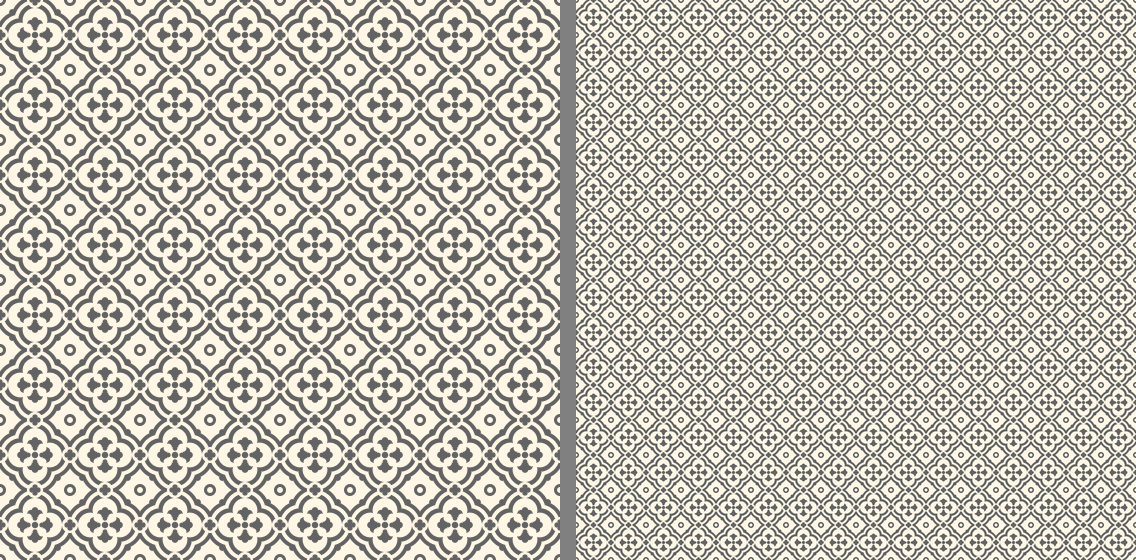
Left, the tile; right, the same tile 2 across and 2 down.
Reproduce this pattern procedurally as a Shadertoy shader.

```glsl
// Two-tone ornamental tiling, 8 x 8 cells: barbed quatrefoils with a fleur cross,
// bordered by straps, with small foils between them and ringed stars at the corners.
// Each cell is folded to one octant, then built from circle distances (96 units a cell).

float disc(vec2 p, vec2 centre, float radius) {
    return length(p - centre) - radius;
}

// Reflect all eight octants onto the one where 0 <= y <= x
vec2 foldOctant(vec2 p) {
    p = abs(p);
    return p.x < p.y ? p.yx : p;
}

float band(float d, float inner, float outer) {
    return max(inner - d, d - outer);
}

// Four hooked petals around a round centre
float fleurCross(vec2 p) {
    float stem = length(p - vec2(clamp(p.x, 9.3, 18.0), 0.0)) - 3.3;
    float hook = max(disc(p, vec2(15.5, 5.2), 5.3), -disc(p, vec2(10.5, 9.5), 5.2));
    float bulb = disc(p, vec2(19.8, 0.0), 4.6);
    return min(min(stem, hook), min(bulb, length(p) - 4.4));
}

// Small four-lobed rosette
float foil(vec2 p) {
    p = foldOctant(p);
    return min(disc(p, vec2(4.0, 0.0), 3.7), length(p) - 4.0);
}

float ornament(vec2 p) {
    p = foldOctant(p);
    vec2 foilCentre = vec2(48.0, 0.0);
    float lobe = min(length(p - vec2(20.0, 0.0)), length(p));

    // Quatrefoil border, then the star border beyond the pale strap
    float border = band(lobe, 17.0, 23.0);
    float starEdge = min(band(lobe, 28.2, 33.5), disc(p, vec2(31.0), 4.5));
    float dark = min(border, starEdge);

    // Pale disc where the straps cross
    dark = max(dark, -disc(p, foilCentre, 11.0));

    // Motifs inside the frames
    dark = min(dark, foil(p - foilCentre));
    dark = min(dark, band(length(p - vec2(48.0)), 4.0, 8.2));
    return min(dark, fleurCross(p));
}

void mainImage(out vec4 fragColor, in vec2 fragCoord) {
    vec2 uv = fragCoord / iResolution.xy;
    vec2 p = (fract(uv * 8.0) - 0.5) * 96.0;

    // Edge coverage over one pixel
    float pixel = 768.0 / min(iResolution.x, iResolution.y);
    float ink = clamp(0.5 - ornament(p) / pixel, 0.0, 1.0);

    fragColor = vec4(mix(vec3(1.0, 0.97, 0.90), vec3(0.39), ink), 1.0);
}
```
